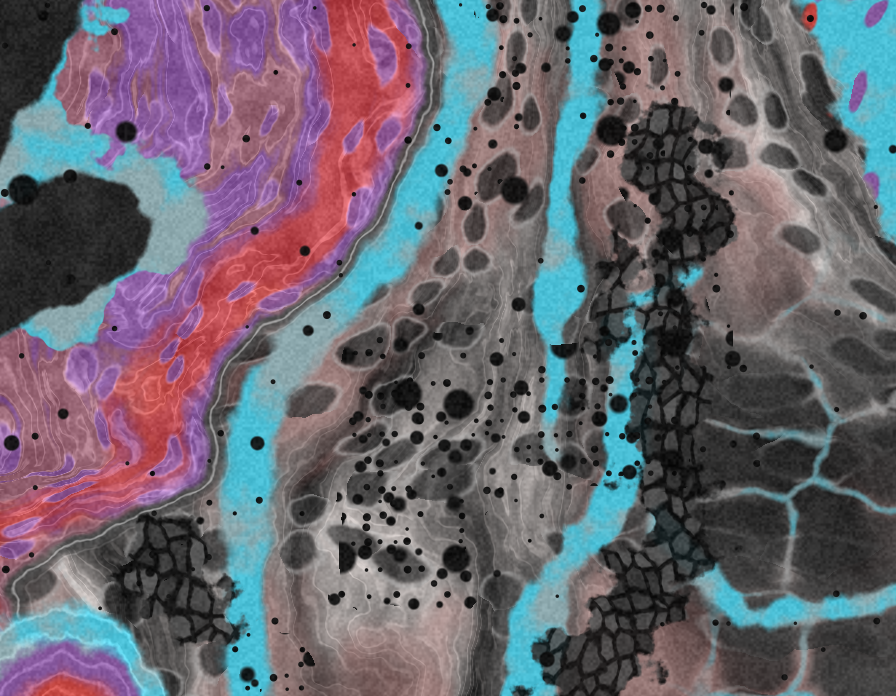
Write a WebGL 2 fragment shader that draws this texture.

```glsl
#version 300 es
precision highp float;
// Poured acrylic: a violet and red flow at the left, a cyan seam, greys fanning
// downwards, dark cells and cyan veins at the right. Warped noise gives the
// marbling, Voronoi cells the bubbles and black lace.
uniform vec2 u_resolution;
out vec4 fragColor;
vec3 col;

float hash(vec2 p) {
  vec3 k = fract(p.xyx * vec3(.1031, .103, .0973));
  k += dot(k, k.yzx + 33.33);
  return fract((k.x + k.y) * k.z);
}
float noise(vec2 p) {
  vec2 i = floor(p), f = fract(p);
  f = f * f * (3. - 2. * f);
  return mix(mix(hash(i), hash(i + vec2(1, 0)), f.x),
             mix(hash(i + vec2(0, 1)), hash(i + 1.), f.x), f.y);
}
float fbm(vec2 p) {
  float sum = 0., amp = .5;
  for (int i = 0; i < 5; i++, amp *= .5) {
    sum += amp * noise(p);
    p = mat2(1.6, 1.2, -1.2, 1.6) * p + 7.3;
  }
  return sum;
}
// x: distance to centre, y: gap to the next cell, z: cell id
vec3 cells(vec2 p) {
  vec3 c = vec3(9, 9, 0);
  for (int k = 0; k < 9; k++) {
    vec2 g = floor(p) + vec2(k % 3, k / 3) - 1.;
    float d = length(g + .15 + .7 * vec2(hash(g), hash(g + 57.)) - p);
    if (d < c.x) c = vec3(d, c.x, hash(g + 113.));
    else c.y = min(c.y, d);
  }
  return vec3(c.x, c.y - c.x, c.z);
}
float seg(vec2 p, float ax, float ay, float bx, float by) {
  vec2 a = vec2(ax, ay), b = vec2(bx, by) - a;
  p -= a;
  return length(p - b * clamp(dot(p, b) / dot(b, b), 0., 1.));
}
void paint(vec3 c, float cover) { col = mix(col, c, cover); }
float bump(float x, float w) { return exp(-x * x / (w * w)); }
float under(float x, float soft) { return smoothstep(soft, -soft, x); }
float contour(float x) { return smoothstep(.4, 0., abs(fract(x) - .5) * 2.); }
float shore(float y) { return .31 * smoothstep(.13, .32, y) + .29 * smoothstep(.36, .86, y); }

void main() {
  vec2 p = gl_FragCoord.xy / u_resolution.y;
  vec2 warp = vec2(fbm(p * 3.), fbm(p * 3. + 19.)) - .5;
  vec2 q = p + .12 * warp + .03 * vec2(fbm(p * 13.), fbm(p * 13. + 31.)) - .015;
  float x = q.x, y = q.y, slope = (shore(y + .01) - shore(y - .01)) * 50.;
  float d = (x - shore(y)) / length(vec2(1, slope));
  float patchy = fbm(p * 9. + 70.), fray = fbm(p * 24.) - .5;
  vec3 violet = vec3(.52, .34, .61), red = vec3(.76, .27, .25), ink = vec3(.06);
  vec3 cyan = mix(vec3(.29, .75, .84), vec3(.55, .66, .68), smoothstep(.4, .68, patchy + .5 * fray));

  // grey streaks fanning out from the top
  float fan = mix(2.2, 6., smoothstep(.85, 1., x)) * min((1. - y) * (1. - y), .5);
  float u = .9 + (x - .9) / (1. + fan);
  float streak = fbm(vec2(u * 22., y * 3.) + 2. * warp), fine = fbm(vec2(u * 80., y * 9.));
  float lowRight = smoothstep(.9, 1.08, x) * under(y - .56, .14);
  float tone = 1.3 * streak + .6 * fine - .5 + .16 * contour(streak * 9.) - .14 * lowRight;
  tone += .32 * (bump(u - .73, .035) + bump(u - 1.03, .035)) * smoothstep(.25, .7, y);
  tone += .35 * bump(seg(q, .46, .08, .57, .35), .06) - .2 * bump(length(q - vec2(.53, .55)), .11);
  col = mix(vec3(.12), vec3(.82, .79, .78), clamp(tone, 0., 1.));
  paint(vec3(.64, .42, .41), .5 * smoothstep(.48, .66, fbm(vec2(u * 9., y * 2.5) + 40.)));

  // smoky bubbles and large dark cells
  vec3 b = cells(vec2(u * 24., y * 15.));
  float r = b.x - .15 - .27 * b.z, some = step(.55, b.z);
  paint(vec3(.4 * fine), .75 * some * under(r, .07));
  paint(vec3(.67), .5 * some * bump(r - .06, .05));
  b = cells(q * vec2(6, 7.5) + 3.);
  paint(vec3(.06 + .3 * streak), .75 * lowRight * smoothstep(.03, .25, b.y));
  paint(mix(vec3(.6), cyan, smoothstep(.42, .55, patchy)), .75 * lowRight * under(b.y - .05, .04));

  // cyan seam, veins and upper right pool
  float seam = bump(x - .355 - .31 * smoothstep(.3, .9, y), .042);
  paint(cyan, smoothstep(.3, .75, seam + .9 * (streak - .5) + .5 * fray));
  float vein = abs(x - .79 - .065 * smoothstep(.55, 1., y)) + .1 * under(y - .32, .04) - .025 * bump(y - .58, .05);
  vein = min(vein, abs(x - .76 - .16 * smoothstep(.12, .36, y)) - .022 + .1 * smoothstep(.5, .62, y));
  vein = min(vein, min(seg(q, .92, .56, 1.01, .6), seg(q, .97, .26, 1.06, .1)));
  vein = min(vein, seg(q, 1.06, .1, 1.32, .16)) + .06 * (streak - .5) + .03 * fray;
  paint(vec3(.3), .45 * bump(vein - .028, .01));
  paint(cyan, under(vein - .013, .008));
  b = cells(mat2(.82, .57, -.57, .82) * q * vec2(24, 13));
  vec3 pool = mix(cyan, b.z > .82 ? red : violet, step(.62, b.z) * under(b.x - .3, .06));
  paint(pool, under(1.53 - .4 * y - x - .07 * fray, .01));

  // violet and red flow
  float along = dot(q, vec2(.55, .83)), swirl = fbm(vec2(d * 15., along * 4.) + 3. * warp);
  vec3 flow = mix(vec3(.57, .37, .43), violet, smoothstep(.44, .54, swirl));
  float heat = bump(d + .07, .075) + .9 * fbm(vec2(d * 22., along * 7.) + 90.);
  flow = mix(flow, red, .85 * smoothstep(.85, 1.3, heat));
  b = cells(vec2(d * 27., along * 12.));
  r = b.x - .14 - .26 * b.z;
  flow = mix(flow, violet, .85 * step(.5, b.z) * under(r, .06));
  flow += .13 * step(.5, b.z) * bump(r, .05) + .12 * contour(swirl * 8.) + .25 * fray;

  // black islands rimmed with cyan, then the shoreline and corner arches
  float island = min(seg(q, -.03, .56, .14, .69) - .08, .77 * x - .42 * y + .32) + .03 * fray;
  flow = mix(flow, cyan, under(island - .07 * smoothstep(.4, .65, patchy + .2 * y - .1), .007));
  flow = mix(flow, vec3(.15 + .1 * fray), under(island, .006));
  paint(flow, under(d, .004));
  paint(vec3(.29) + .35 * contour(d * 70.), .85 * bump(d - .008, .012));
  float arch = length(q - vec2(.06, -.05)) + .04 * fray;
  flow = mix(mix(red, violet, smoothstep(.05, .09, arch)), cyan, smoothstep(.11, .13, arch));
  paint(flow + .12 * contour(arch * 35.), under(arch - .165, .01));

  // black lace
  float lace = min(seg(p, .96, .8, .98, .67), seg(p, .97, .54, .97, .27));
  lace = min(lace, min(seg(p, .84, .03, .95, .19) - .02, seg(p, .9, .64, .86, .45) + .03));
  lace = min(lace, seg(p, .22, .2, .28, .13)) + .13 * fray + .08 * (patchy - .5);
  b = cells((q + .02 * fray) * vec2(38, 26));
  paint(mix(ink, vec3(.17 + .17 * b.z), smoothstep(.1, .35, b.y)), .92 * under(lace - .042, .008));

  // scattered black drops in three sizes, then grain
  float clump = smoothstep(.4, .62, noise(p * 5. + 8.)) * smoothstep(.05, .12, d) * under(p.x - 1., .12);
  for (float s = 13.; s < 60.; s *= 2.) {
    vec2 id = floor(p * s);
    r = length(fract(p * s) - .35 - .3 * vec2(hash(id + 21.), hash(id + 43.))) - .12 - .18 * hash(id + 5.);
    paint(ink, .95 * under(r, .05) * step(hash(id + 77.), .02 + .38 * clump));
  }
  fragColor = vec4(col + .09 * (noise(p * 260.) - .5), 1);
}
```
